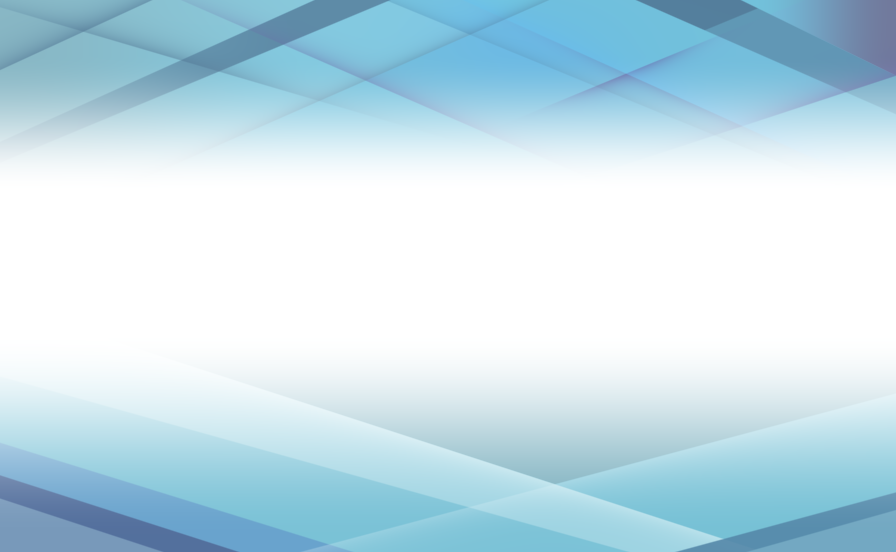
A WebGL 1 fragment shader for this background:

```glsl
precision highp float;
uniform vec2 u_resolution;

// Height above a straight line given by its heights at the left and right sides
float above(vec2 p, float left, float right) {
  return p.y - mix(left, right, p.x);
}

// Smooth half-plane mask
float cover(float d) {
  float soft = 1.0 / u_resolution.y;
  return smoothstep(-soft, soft, d);
}

// Shadow that starts sharply at a line and dies away on its positive side
float crease(float d, float width) {
  return cover(d) * exp(-max(d, 0.0) / width);
}

// Bell-shaped window along one axis
float window(float x, float center, float width) {
  float t = (x - center) / width;
  return exp(-t * t);
}

vec3 topPanels(vec2 p) {
  vec3 cyan = vec3(0.47, 0.77, 0.87);
  vec3 slate = vec3(0.31, 0.45, 0.57);
  vec3 violet = vec3(0.42, 0.42, 0.66);
  vec3 azure = vec3(0.40, 0.73, 0.95);

  float bandUpperL = above(p, 0.743, 1.475);
  float bandLowerL = above(p, 0.705, 1.382);
  float greyRise = above(p, 0.873, 1.620);
  float longFall = above(p, 0.987, 0.510);
  float steepFall = above(p, 1.143, 0.435);
  float bandUpperR = above(p, 1.654, 0.863);
  float bandLowerR = above(p, 1.506, 0.793);
  float cornerRise = above(p, 0.329, 0.863);
  float longRise = above(p, 0.399, 1.068);
  float innerRise = above(p, 0.563, 1.276);
  float innerFall = above(p, 1.378, 0.646);
  float midFall = above(p, 1.287, 0.620);

  // Base tint, greyer to the left and bluer in the middle
  vec3 col = mix(vec3(0.50, 0.66, 0.71), cyan, smoothstep(0.0, 0.36, p.x));
  col = mix(col, azure, 0.65 * window(p.x, 0.60, 0.13) * window(p.y, 0.93, 0.10));

  // Translucent overlapping sheets
  col = mix(col, vec3(0.55, 0.75, 0.79), 0.35 * cover(longFall) * cover(bandUpperL));
  col = mix(col, vec3(0.60, 0.83, 0.89), 0.35 * cover(innerRise) * cover(-midFall));
  col = mix(col, vec3(0.45, 0.80, 0.86), 0.50 * cover(innerFall) * cover(longRise));
  col = mix(col, vec3(0.42, 0.69, 0.84), 0.30 * cover(steepFall) * cover(-innerRise));
  col = mix(col, vec3(0.62, 0.82, 0.88), 0.35 * cover(-cornerRise) * cover(p.x - 0.62));

  // Dark band on the left
  float leftBand = cover(bandLowerL) * cover(-bandUpperL);
  col = mix(col, slate, leftBand * mix(0.30, 0.72, smoothstep(0.05, 0.34, p.x)));

  // Dark band and violet corner on the right
  float rightBand = cover(bandLowerR) * cover(-bandUpperR);
  float bandDepth = mix(0.52, 0.85, cover(longRise - 0.02));
  col = mix(col, slate, rightBand * mix(0.30, bandDepth, cover(cornerRise)));
  float corner = cover(bandUpperR) * smoothstep(0.84, 1.0, p.x);
  col = mix(col, vec3(0.44, 0.43, 0.57), 0.85 * corner);

  // Shaded folds
  col = mix(col, slate, 0.55 * crease(greyRise, 0.025));
  col = mix(col, slate, 0.50 * crease(longFall, 0.020) * window(p.x, 0.17, 0.20));
  col = mix(col, violet, 0.45 * crease(steepFall, 0.018) * window(p.x, 0.42, 0.22));
  col = mix(col, violet, 0.60 * crease(cornerRise, 0.022) * smoothstep(0.68, 0.95, p.x));
  col = mix(col, violet, 0.75 * crease(-longRise, 0.014) * window(p.x, 0.70, 0.07));
  col = mix(col, azure, 0.45 * crease(innerFall, 0.030));
  col = mix(col, violet, 0.35 * crease(-innerFall, 0.014) * window(p.x, 0.75, 0.13));
  col = mix(col, slate, 0.35 * crease(innerRise, 0.012));
  return mix(col, slate, 0.20 * crease(midFall, 0.012));
}

vec3 bottomPanels(vec2 p) {
  vec3 cyan = vec3(0.48, 0.76, 0.84);
  vec3 navy = vec3(0.32, 0.42, 0.60);

  float paleFall = above(p, 0.449, -0.078);
  float innerFall = above(p, 0.318, -0.135);
  float rise = above(p, -0.145, 0.287);
  float blueFall = above(p, 0.198, -0.304);

  // Grey-blue valley above the crossing sheets
  vec3 col = mix(cyan, vec3(0.47, 0.68, 0.74), cover(paleFall) * cover(rise));
  col = mix(col, vec3(0.72, 0.88, 0.92), 0.55 * cover(-paleFall) * cover(innerFall));
  col = mix(col, vec3(0.44, 0.75, 0.83), 0.40 * cover(-rise) * cover(paleFall));
  col = mix(col, vec3(0.39, 0.60, 0.79), 0.75 * cover(-blueFall));

  // Bright rims
  col = mix(col, vec3(0.90, 0.97, 0.98), 0.40 * crease(-paleFall, 0.025));
  col = mix(col, vec3(0.85, 0.94, 0.97), 0.30 * crease(-rise, 0.030));

  // Dark corner bands with muted sheets beneath
  float leftTop = above(p, 0.139, -0.382);
  float leftBase = above(p, 0.097, -0.435);
  float rightTop = above(p, -0.331, 0.108);
  float rightBase = above(p, -0.380, 0.076);
  col = mix(col, navy, 0.92 * cover(-leftTop));
  col = mix(col, vec3(0.47, 0.60, 0.73), cover(-leftBase));
  col = mix(col, vec3(0.33, 0.53, 0.66), 0.90 * cover(-rightTop));
  return mix(col, vec3(0.45, 0.66, 0.76), cover(-rightBase));
}

void main() {
  vec2 p = gl_FragCoord.xy / u_resolution;

  // Both groups of panels dissolve into the white centre
  float topFade = smoothstep(0.65, 0.90, p.y);
  float bottomFade = 1.0 - smoothstep(0.03, 0.40, p.y);
  vec3 col = mix(vec3(1.0), topPanels(p), topFade);
  col = mix(col, bottomPanels(p), bottomFade);
  gl_FragColor = vec4(col, 1.0);
}
```
